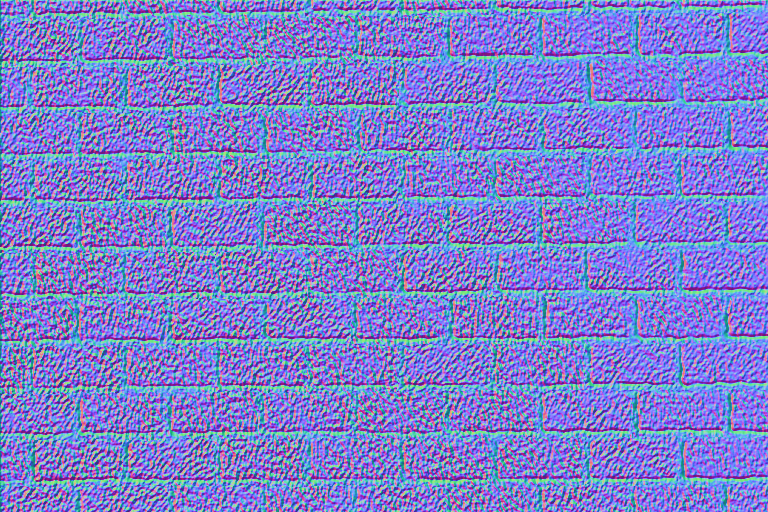
Reproduce this texture map procedurally as a WebGL 1 fragment shader.

```glsl
precision highp float;
// Tangent-space normal map of a running-bond brick wall.
// Each brick is a jittered rounded box whose distance gradient tilts the edges;
// sparse fine gradient noise roughens the faces, and slopes become normal colours.

uniform vec2 u_resolution;

// Layout, in units of the canvas height
const float ASPECT = 1.5;
const float BRICK_W = 0.1811;
const vec2 ROW_H = vec2(0.0910, 0.0922);    // row height at left, right
const vec2 ROW_BASE = vec2(0.0625, 0.0675); // lowest full course at left, right
const float FIRST_JOINT = 0.055;
const vec2 MORTAR = vec2(0.012, 0.013);     // mortar left of and below a brick
const float FAR_GAP = 0.003;                // mortar right of and above a brick
const float CORNER = 0.007;
const float JOINT_JITTER = 0.022;

// Relief
const float OUTER_TILT = 1.5;
const float INNER_TILT = 2.1;
const float FAR_EDGE = 0.08;                // strength of top and right edges
const vec2 MORTAR_TILT = vec2(-0.17, 0.19);
const vec2 FACE_TILT = vec2(0.03, -0.06);
const float GRAIN_FREQ = 128.0;
const float GRAIN_TILT = 0.98;
const float GRAIN_FLOOR = 0.5;              // share of grain kept on gentle slopes
const float STEEP_DARKEN = 0.46;
const float STEEP_SOFTEN = 0.18;

float hash(vec2 p) {
  return fract(sin(dot(p, vec2(127.1, 311.7))) * 43758.55);
}

float corner(vec2 cell, vec2 offset) {
  float a = 6.2832 * hash(cell);
  return dot(vec2(cos(a), sin(a)), offset);
}

float gradientNoise(vec2 p) {
  vec2 i = floor(p), f = p - i;
  vec2 w = f * f * f * (f * (f * 6.0 - 15.0) + 10.0);
  vec2 e = vec2(1.0, 0.0);
  return mix(mix(corner(i, f), corner(i + e.xy, f - e.xy), w.x),
             mix(corner(i + e.yx, f - e.yx), corner(i + 1.0, f - 1.0), w.x), w.y);
}

// Surface height, slightly stretched along a leaning direction
float grainHeight(vec2 p, float lean) {
  float c = cos(lean), s = sin(lean);
  vec2 q = vec2(c * p.x + s * p.y, c * p.y - s * p.x) * GRAIN_FREQ;
  return gradientNoise(q * vec2(1.1, 0.7))
       + 0.4 * gradientNoise(p * GRAIN_FREQ * 1.4 + 31.7);
}

// Steep grain is exaggerated and gentle grain is flattened
vec2 grainSlope(vec2 p, float lean) {
  vec2 e = vec2(0.0014, 0.0);
  float h = grainHeight(p, lean);
  vec2 rise = vec2(grainHeight(p + e.xy, lean), grainHeight(p + e.yx, lean)) - h;
  vec2 slope = vec2(-rise.x, rise.y) / (e.x * GRAIN_FREQ);
  return slope * (GRAIN_FLOOR + 0.6 * length(slope));
}

float jointShift(float joint, float row) {
  return JOINT_JITTER * 2.0 * (hash(vec2(joint, row) + 7.3) - 0.5);
}

float bump(float x, float width) {
  return exp(-x * x / (width * width));
}

void main() {
  vec2 p = gl_FragCoord.xy / u_resolution.y;

  // Uneven courses, tilting slightly across the wall
  vec2 wall = p + 0.004 * vec2(gradientNoise(p * 9.0), gradientNoise(p * 8.0 + 40.0))
                + 0.0045 * vec2(gradientNoise(p * 52.0), gradientNoise(p * 48.0 + 80.0));
  float across = p.x / ASPECT;
  float rowH = mix(ROW_H.x, ROW_H.y, across);
  float v = (wall.y - mix(ROW_BASE.x, ROW_BASE.y, across) + MORTAR.y) / rowH;
  float row = floor(v);

  // Brick between two jittered joints; its cell includes the mortar around it
  float u = (wall.x - FIRST_JOINT) / BRICK_W - 0.5 * mod(row, 2.0);
  float joint = floor(u + 0.5);
  float col = joint - 1.0 + step(0.0, u - joint - jointShift(joint, row));
  float start = jointShift(col, row);
  float width = (1.0 + jointShift(col + 1.0, row) - start) * BRICK_W;
  vec2 local = vec2((u - col - start) * BRICK_W, (v - row) * rowH);
  vec2 id = vec2(col, row);

  // Rounded box distance and outward direction
  vec2 size = vec2(width, rowH) - FAR_GAP;
  vec2 fromCentre = local - 0.5 * (size + MORTAR);
  vec2 q = abs(fromCentre) - 0.5 * (size - MORTAR) + CORNER;
  vec2 outer = max(q, 0.0);
  float d = length(outer) + min(max(q.x, q.y), 0.0) - CORNER;
  vec2 axis = q.x > q.y ? vec2(1.0, 0.0) : vec2(0.0, 1.0);
  vec2 away = (min(q.x, q.y) > 0.0 ? normalize(outer) : axis) * sign(fromCentre);
  float face = 1.0 - smoothstep(-0.003, 0.003, d);

  // Lower and left edges are strong, broken into worn stretches
  float wear = mix(0.6, 1.1, hash(id + 3.1));
  wear *= max(1.0 + 1.1 * gradientNoise(p * 26.0) + 1.5 * gradientNoise(p * 70.0), 0.1);
  float edge = mix(FAR_EDGE, 1.0, clamp(-away.x - away.y, 0.0, 1.0)) * wear;
  float profile = OUTER_TILT * bump(d - 0.0036, 0.0026) - INNER_TILT * bump(d + 0.0014, 0.0021);
  vec2 slope = edge * profile * vec2(away.x, -away.y);

  // Faces vary in roughness, calmer toward the upper right
  float calm = smoothstep(0.8, 1.6, p.x + 0.35 * p.y);
  float rough = mix(0.85, 1.1, hash(id + 11.0)) * mix(1.0, 0.55, calm);
  rough *= 1.0 + 0.8 * gradientNoise(p * 19.0 + 5.0);
  float lean = mix(-0.6, 0.5, hash(id + 23.0));
  slope += GRAIN_TILT * rough * mix(0.75, 1.0, face) * grainSlope(p, lean);
  slope += mix(MORTAR_TILT, FACE_TILT, face);

  // Thin tilted rim at the left and top borders
  slope.x -= 1.6 * (1.0 - smoothstep(0.001, 0.004, p.x));
  slope.y += 0.8 * smoothstep(0.996, 1.0, p.y);

  // Steep slopes face away from the viewer and lose some saturation
  float steep = length(slope);
  float facing = max(1.0 - STEEP_DARKEN * steep, -0.1);
  vec3 normal = normalize(vec3(slope, facing));
  normal *= 1.0 - STEEP_SOFTEN * smoothstep(0.3, 1.3, steep);
  gl_FragColor = vec4(0.5 + 0.5 * normal, 1.0);
}
```
